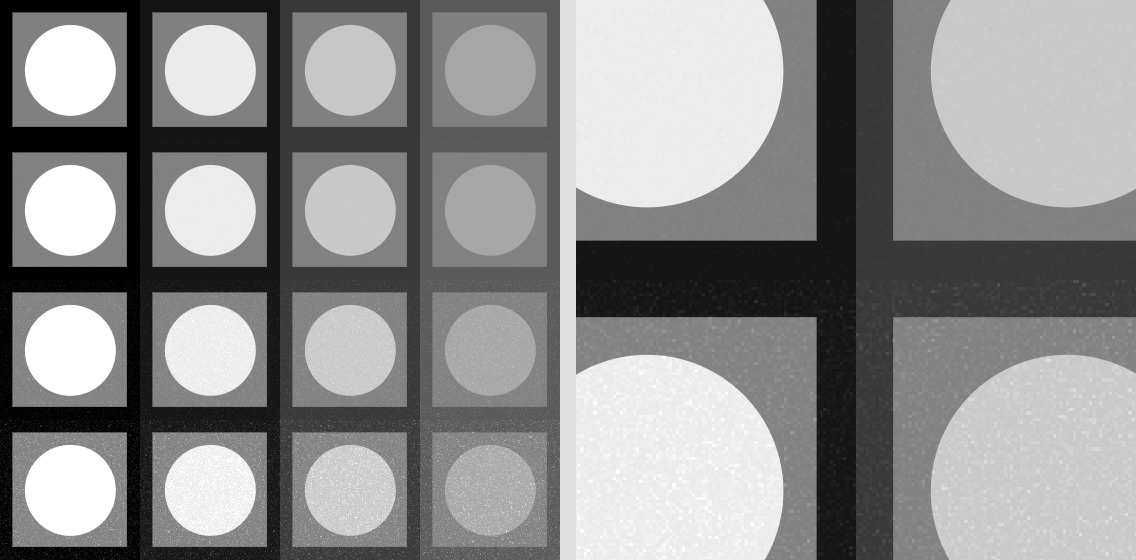
Left: the whole. Right: its middle third, enlarged.
Reproduce this pattern procedurally as a WebGL 1 fragment shader.

```glsl
precision highp float;

uniform vec2 u_resolution;

const float TILES = 4.0;                            // repeats across and down
const vec2 SQUARE_CENTER = vec2(0.4974, 0.5026);    // in tile units
const float SQUARE_HALF = 0.4089;
const vec2 DISC_CENTER = vec2(0.5026, 0.4974);
const float DISC_RADIUS = 0.3245;
const float SQUARE_GRAY = 0.503;
const vec4 COLUMN_GRAYS = vec4(0.0, 0.08, 0.218, 0.35); // backdrop, left to right
const float GRAIN_CELLS = 512.0;                    // grain cells across the canvas
const float GRAIN_STRENGTH = 0.032;                 // mean grain in the bottom row

float hash(vec2 cell) {
  vec3 p = fract(vec3(cell.xyx) * 0.1031);
  p += dot(p, p.yzx + 33.33);
  return fract((p.x + p.y) * p.z);
}

float squareDistance(vec2 p, float halfSize) {
  vec2 d = abs(p) - halfSize;
  return max(d.x, d.y);
}

// Coverage of a shape, smoothed over one pixel
float coverage(float distance, float pixel) {
  return clamp(0.5 - distance / pixel, 0.0, 1.0);
}

// Bright-skewed speckle: exponential distribution with a mean of one
float speckle(vec2 cell) {
  return -log(max(1.0 - hash(cell), 0.001));
}

void main() {
  vec2 uv = gl_FragCoord.xy / u_resolution;
  vec2 tile = floor(uv * TILES);
  vec2 local = fract(uv * TILES);
  float pixel = TILES / min(u_resolution.x, u_resolution.y);

  // Contrast falls from left to right; the disc inverts the backdrop
  vec4 column = vec4(equal(vec4(tile.x), vec4(0.0, 1.0, 2.0, 3.0)));
  float backdrop = dot(column, COLUMN_GRAYS);

  float square = coverage(squareDistance(local - SQUARE_CENTER, SQUARE_HALF), pixel);
  float disc = coverage(length(local - DISC_CENTER) - DISC_RADIUS, pixel);
  float gray = mix(backdrop, SQUARE_GRAY, square);
  gray = mix(gray, 1.0 - backdrop, disc);

  // Grain grows row by row from a clean top row
  float wear = (TILES - 1.0 - tile.y) / (TILES - 1.0);
  gray += GRAIN_STRENGTH * wear * wear * speckle(floor(uv * GRAIN_CELLS));

  gl_FragColor = vec4(vec3(clamp(gray, 0.0, 1.0)), 1.0);
}
```
